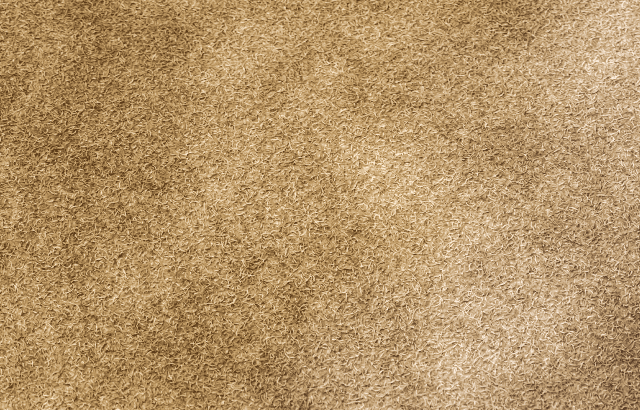
This texture is drawn by a Shadertoy shader. Its source:

```glsl
// Napped suede: a grainy hide covered by layers of short curled fibres.
// Each layer is a rotated jittered grid of curved strokes with soft shadows;
// broad brushed patches tint the nap, and focus softens toward the far edge.
#define FIBRE_CELL 0.0132
#define FIBRE_WIDTH 0.10
#define SHADOW 0.13
#define GRAIN 0.60
#define LIFT 0.14
#define CONTRAST 1.3
#define PATCHES 0.40
#define FAR_BLUR 0.0020
#define DARK_TAN vec3(0.45, 0.32, 0.17)
#define MID_TAN vec3(0.75, 0.605, 0.395)
#define PALE_TAN vec3(0.92, 0.83, 0.70)
#define DUSTY_SHIFT vec3(0.0, 0.015, 0.06)

vec3 hash3(vec2 p) {
    vec3 q = fract(p.xyx * vec3(0.1031, 0.1030, 0.0973));
    q += dot(q, q.yxz + 33.33);
    return fract((q.xxy + q.yzz) * q.zyx);
}

float noise(vec2 p) {
    vec2 i = floor(p), f = fract(p);
    f = f * f * (3.0 - 2.0 * f);
    float below = mix(hash3(i).x, hash3(i + vec2(1, 0)).x, f.x);
    float above = mix(hash3(i + vec2(0, 1)).x, hash3(i + vec2(1, 1)).x, f.x);
    return mix(below, above, f.y);
}

float fbm(vec2 p) {
    float sum = 0.0, amp = 0.5;
    for (int i = 0; i < 4; i++) {
        sum += amp * noise(p);
        p = mat2(1.6, 1.2, -1.2, 1.6) * p + 17.3;
        amp *= 0.5;
    }
    return sum / 0.9375;
}

mat2 rotation(float a) {
    float c = cos(a), s = sin(a);
    return mat2(c, s, -s, c);
}

// Distance to a tapered stroke along x, bent into a parabola
float fibreDistance(vec2 q, float halfLength, float bend) {
    float across = q.y - bend * (q.x * q.x - 0.1);
    across /= sqrt(1.0 + 4.0 * bend * bend * q.x * q.x);
    float beyond = max(abs(q.x) - halfLength, 0.0);
    float taper = 1.0 - 0.5 * min(abs(q.x) / halfLength, 1.0);
    return length(vec2(beyond, across)) - FIBRE_WIDTH * taper;
}

// Lays one sheet of fibres and their shadows over the given tone
float addFibres(float tone, vec2 p, vec2 light, float soft, float seed) {
    vec2 cell = floor(p);
    for (int j = -1; j <= 1; j++)
    for (int i = -1; i <= 1; i++) {
        vec2 id = cell + vec2(i, j);
        vec3 place = hash3(id + seed * 71.0 + 300.0);
        vec3 form = hash3(id + seed * 37.0 + 900.0);
        mat2 turn = rotation(place.z * 6.2832);
        vec2 q = p - id - 0.2 - 0.6 * place.xy;
        float halfLength = mix(0.18, 0.90, form.x * form.x);
        float bend = (form.y - 0.5) * 1.3;
        float body = fibreDistance(turn * q, halfLength, bend);
        float shadowEdge = fibreDistance(turn * (q + light * 0.2), halfLength, bend);
        tone -= SHADOW * (1.0 - smoothstep(-0.1, 0.12 + soft, shadowEdge));
        float cover = clamp(0.5 - body / soft, 0.0, 1.0);
        float shade = 0.36 + 0.55 * form.z + 0.10 * dot(q, light);
        tone = mix(tone, shade, cover * 0.85);
    }
    return tone;
}

float blob(vec2 uv, vec2 centre, vec2 size) {
    vec2 d = (uv - centre) / size;
    return exp(-dot(d, d));
}

// Broad light and dark areas left by brushing the nap
float brushedPatches(vec2 uv, vec2 p) {
    float tone = 1.1 * (fbm(p * 3.2 + 5.0) - 0.5) + 0.7 * (fbm(p * 11.0 + 9.0) - 0.5);
    tone += 0.60 * blob(uv, vec2(0.92, 0.88), vec2(0.22, 0.20));
    tone += 0.55 * blob(uv, vec2(0.74, 0.13), vec2(0.13, 0.22));
    tone += 0.30 * blob(uv, vec2(0.62, 0.48), vec2(0.18, 0.20));
    tone -= 0.40 * blob(uv, vec2(0.28, 0.17), vec2(0.14, 0.16));
    tone -= 0.35 * blob(uv, vec2(0.04, 0.60), vec2(0.16, 0.25));
    tone -= 0.35 * blob(uv, vec2(0.84, 0.62), vec2(0.10, 0.12));
    return tone - 1.00 * blob(uv, vec2(1.02, 0.12), vec2(0.09, 0.17));
}

void mainImage(out vec4 fragColor, in vec2 fragCoord) {
    vec2 uv = fragCoord / iResolution.xy;
    vec2 p = fragCoord / iResolution.y;
    // Slight foreshortening and loss of focus away from the middle
    vec2 hide = vec2(p.x, p.y + 0.18 * p.y * p.y);
    float defocus = smoothstep(0.60, 1.0, uv.y) + 0.5 * (1.0 - smoothstep(0.0, 0.18, uv.y));
    float soft = (1.0 / iResolution.y + FAR_BLUR * defocus) / FIBRE_CELL;
    // Grainy ground, then the fibres
    float tone = 0.37 + GRAIN * (0.6 * noise(hide * 170.0) + 0.4 * noise(hide * 75.0) - 0.5);
    for (int k = 0; k < 4; k++) {
        float layer = float(k);
        mat2 turn = rotation(0.4 + layer * 1.1);
        vec2 q = turn * hide / FIBRE_CELL + layer * 13.7 + 200.0;
        tone = addFibres(tone, q, turn * vec2(-0.5, 0.86), soft, layer);
    }
    tone += 0.28 * (noise(hide * 250.0 + 40.0) - 0.5) + 0.20 * (noise(hide * 110.0 + 70.0) - 0.5);
    tone = 0.5 + CONTRAST * (1.0 - 0.1 * defocus) * (tone + LIFT - 0.5);
    tone = clamp(tone + PATCHES * brushedPatches(uv, p), -0.15, 1.2);
    // Golden on the left, dustier toward the right and the lower edge
    vec3 color = mix(DARK_TAN, MID_TAN, min(tone * 2.0, 1.0));
    color = mix(color, PALE_TAN, max(tone * 2.0 - 1.0, 0.0));
    float dusty = smoothstep(0.45, 1.0, uv.x + 0.25 * (0.5 - uv.y) + 0.5 * (fbm(p * 2.5) - 0.5));
    color += DUSTY_SHIFT * (dusty - 0.1);
    fragColor = vec4(clamp(color, 0.0, 1.0), 1.0);
}
```
